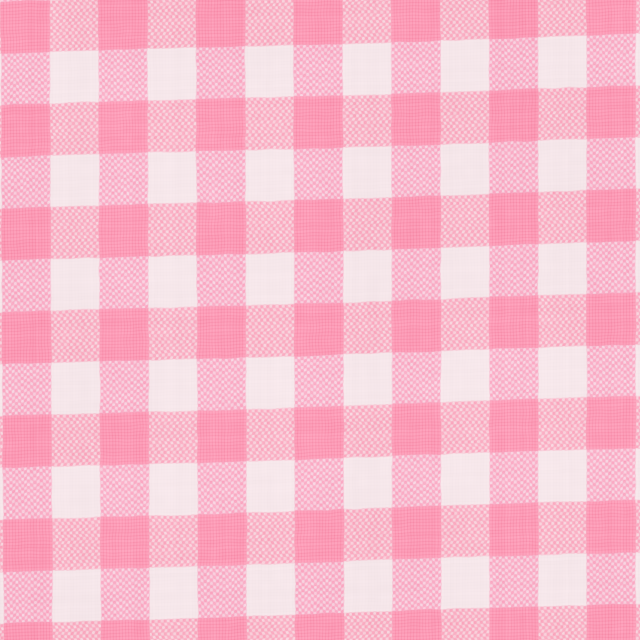
Give the GLSL for this texture, as a WebGL 1 fragment shader.

```glsl
precision highp float;
uniform vec2 u_resolution;

float hash(vec2 p) {
  return fract(sin(dot(p, vec2(127.1, 311.7))) * 43758.5453);
}

float noise(vec2 p) {
  vec2 i = floor(p), f = fract(p);
  f = f * f * (3.0 - 2.0 * f);
  return mix(mix(hash(i), hash(i + vec2(1.0, 0.0)), f.x),
             mix(hash(i + vec2(0.0, 1.0)), hash(i + 1.0), f.x), f.y);
}

// 1 on the first half of each period, 0 on the second, with soft edges
float stripe(float x, float soft) {
  float edge = 0.25 - abs(fract(x) - 0.25);
  edge = fract(x) > 0.75 ? fract(x) - 1.0 : edge;
  return smoothstep(-soft, soft, edge);
}

void main() {
  vec2 p = gl_FragCoord.xy / u_resolution;
  float down = 1.0 - p.y;
  float size = min(u_resolution.x, u_resolution.y);

  // Cloth coordinates: rows climb to the right, columns lean slightly
  vec2 cloth = vec2(p.x - 0.001 - 0.005 * down * (1.0 - p.x),
                    down + 0.031 * p.x - 0.084 + 0.001 * sin(7.0 * p.x + 3.0 * down));
  cloth /= vec2(0.1526, 0.1619);
  cloth += 0.012 * (vec2(noise(p * 45.0), noise(p * 45.0 + 70.0)) - 0.5);

  // Dyed warp columns and weft rows
  float soft = max(0.012, 4.5 / size);
  float warp = stripe(cloth.x, soft);
  float weft = stripe(cloth.y - 0.5, soft);

  // Plain weave of 32 threads per period, positive where the warp is on top
  vec2 thread = cloth * 32.0;
  vec2 id = floor(thread);
  float detail = smoothstep(220.0, 480.0, size);
  vec2 bend = 0.22 * sin(3.14159 * thread.yx * 0.5 + 0.8);
  vec2 wave = sin(3.14159 * (thread + bend * vec2(1.0 - warp, 1.0 - weft)));
  float over = clamp(1.6 * wave.x * wave.y, -1.0, 1.0) * detail;
  over *= 0.75 + 0.5 * hash(id);

  // Blend both dyes, the pink showing through the pale threads
  float dye = mix(weft, warp, 0.5 + 0.26 * over);
  dye += 0.28 * dye * (1.0 - dye);
  vec3 pale = vec3(0.963, 0.905, 0.918);
  vec3 pink = vec3(0.985, 0.605, 0.71);
  vec3 color = mix(pale, pink, dye);
  color.b += 0.015 * warp * (1.0 - weft);

  // Gaps between threads, uneven yarn and faint mottling
  vec2 gap = pow(abs(cos(3.14159 * thread)), vec2(4.0));
  float solid = warp * weft;
  float shade = -0.022 * (gap.x + gap.y - 0.75) * detail * (0.4 + solid);
  shade += 0.012 * (hash(vec2(id.x, 3.0)) + hash(vec2(7.0, id.y)) - 1.0) * detail;
  shade += 0.012 * (noise(p * 60.0) - 0.5) + 0.012 * (noise(p * 5.0) - 0.5);
  color += shade * mix(vec3(0.6), vec3(0.35, 1.3, 1.1), dye);

  gl_FragColor = vec4(clamp(color, 0.0, 1.0), 1.0);
}
```
